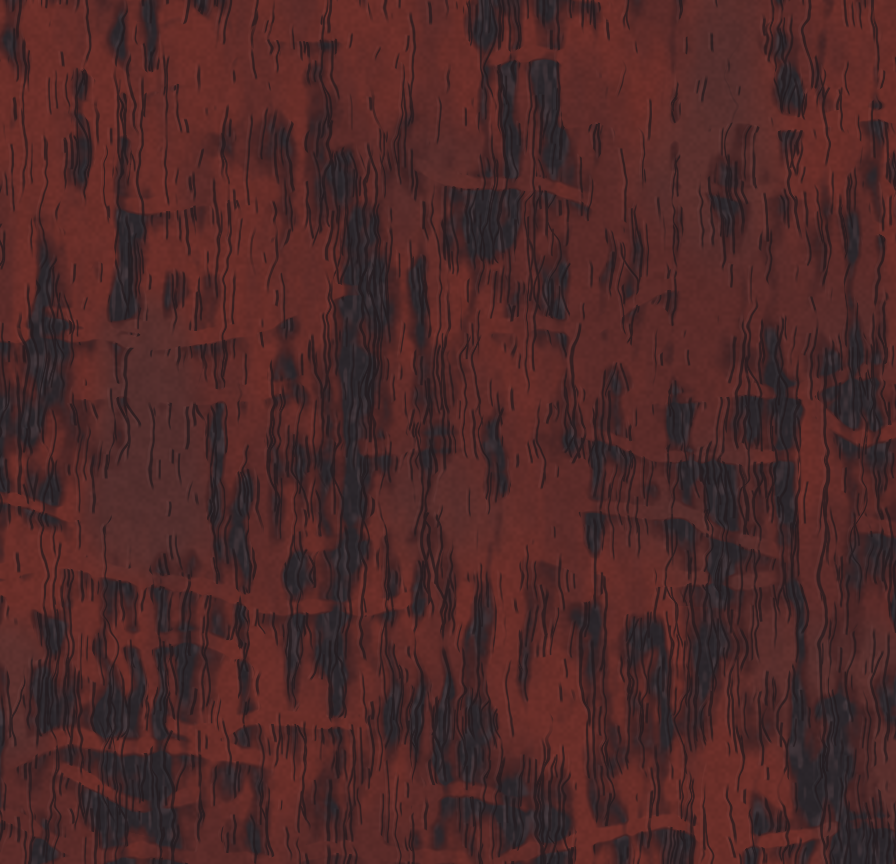
Reproduce this texture procedurally as a WebGL 2 fragment shader.

```glsl
#version 300 es
precision highp float;
// Red lacquer worn through to slate: soft dark pools, vertical stains,
// wavy horizontal ridges and fine broken hairlines. One darkness field
// built from stretched noise drives the colour ramp and the hairlines.
uniform vec2 u_resolution;
out vec4 fragColor;

const vec3 RED = vec3(0.412, 0.180, 0.158);
const vec3 DEEP_RED = vec3(0.348, 0.166, 0.156);
const vec3 MAROON = vec3(0.265, 0.138, 0.138);
const vec3 SLATE = vec3(0.165, 0.145, 0.162);
const vec3 SLATE_LIGHT = vec3(0.235, 0.190, 0.205);
const vec3 INK = vec3(0.135, 0.100, 0.112);
const vec3 GREY_WASH = vec3(0.300, 0.190, 0.188);

float hash(vec2 p) {
  vec3 q = fract(p.xyx * 0.1031);
  q += dot(q, q.yzx + 33.33);
  return fract((q.x + q.y) * q.z);
}

float noise(vec2 p) {
  vec2 i = floor(p), f = fract(p);
  f = f * f * (3.0 - 2.0 * f);
  return mix(mix(hash(i), hash(i + vec2(1, 0)), f.x),
             mix(hash(i + vec2(0, 1)), hash(i + vec2(1, 1)), f.x), f.y);
}

float fbm(vec2 p) {
  float sum = 0.0, amp = 0.54;
  for (int i = 0; i < 4; i++) {
    sum += amp * noise(p);
    p = p * 2.03 + 17.7;
    amp *= 0.5;
  }
  return sum;
}

// Upright soft ellipses, at most one per jittered cell
float pools(vec2 p, float cells, float chance) {
  vec2 base = floor(p * cells);
  float cover = 0.0;
  for (int y = -1; y <= 1; y++)
  for (int x = -1; x <= 1; x++) {
    vec2 id = base + vec2(x, y);
    vec2 centre = (id + 0.15 + 0.7 * vec2(hash(id + 3.1), hash(id + 8.7))) / cells;
    vec2 radius = vec2(mix(0.20, 0.36, hash(id + 21.3)), mix(0.26, 0.58, hash(id + 34.9))) / cells;
    float d = length((p - centre) / radius);
    cover = max(cover, step(hash(id + 51.0), chance) * (1.0 - smoothstep(0.45, 1.25, d)));
  }
  return cover;
}

// x: raised red ridge, y: dark stain hanging beneath it
vec2 ridges(vec2 p, float rows, float seed) {
  float y = p.y * rows + 0.9 * noise(p * vec2(5.0, 3.0) + seed);
  float row = floor(y);
  float bend = 0.4 * (noise(vec2(p.x * 13.0, row * 5.0 + seed)) - 0.5);
  float height = (fract(y) - 0.6 - bend) / rows;
  float present = smoothstep(0.50, 0.64, noise(vec2(p.x * 5.0 + row * 7.3, row * 3.0 + seed)));
  float crest = 1.0 - smoothstep(0.004, 0.011, abs(height));
  float below = smoothstep(0.004, 0.012, -height) * (1.0 - smoothstep(0.012, 0.042, -height));
  return present * vec2(crest, below);
}

// Broken, wobbling vertical lines; a lower threshold gives more of them
float hairlines(vec2 p, float columns, float breaks, float threshold, float pixel) {
  float x = p.x * columns + 1.5 * noise(p * vec2(14.0, 24.0) + columns)
          + 0.35 * noise(p * vec2(50.0, 90.0));
  float id = floor(x);
  float offset = abs(fract(x) - 0.5) / columns;
  float strength = noise(vec2(id * 3.0 + columns, p.y * breaks + 40.0 * hash(vec2(id, columns))));
  float width = mix(0.0005, 0.0014, hash(vec2(id, 9.0)));
  float line = 1.0 - smoothstep(width - 0.5 * pixel, width + pixel, offset);
  return line * smoothstep(threshold, threshold + 0.08, strength);
}

float allHairlines(vec2 p, float field, float pixel) {
  float threshold = mix(0.83, 0.52, smoothstep(0.43, 0.64, field));
  float ink = hairlines(p, 68.0, 6.0, threshold, pixel);
  ink = max(ink, hairlines(p, 94.0, 15.0, threshold, pixel));
  return max(ink, hairlines(p, 127.0, 30.0, threshold, pixel));
}

float darkness(vec2 p) {
  vec2 w = p + 0.016 * (vec2(noise(p * 24.0), noise(p * 24.0 + 60.0)) - 0.5);
  float field = 0.48 * fbm(w * vec2(19.0, 12.0))
              + 0.30 * noise(w * vec2(64.0, 4.5) + 5.0)
              + 0.22 * noise(p * vec2(5.0, 4.0) + 31.0);
  field += 0.13 * pools(w, 13.0, 0.38) + 0.06 * pools(w + 4.3, 21.0, 0.25);
  vec2 ridge = ridges(p, 8.0, 2.0) + ridges(p, 13.0, 47.0);
  return field - 0.11 * ridge.x + 0.065 * ridge.y;
}

void main() {
  vec2 p = gl_FragCoord.xy / u_resolution.y;
  float pixel = 1.0 / u_resolution.y;
  float field = darkness(p);

  // Lacquer tones
  float tone = 0.6 * fbm(p * vec2(26.0, 9.0) + 70.0) + 0.4 * noise(p * 6.0 + 12.0);
  vec3 color = mix(RED, DEEP_RED, smoothstep(0.34, 0.64, tone));
  color = mix(color, GREY_WASH, 0.55 * smoothstep(0.58, 0.85, noise(p * vec2(6.0, 5.0) + 90.0)));

  // Stains deepen from maroon to slate, broken up by fine vertical wear
  float wear = noise(p * vec2(150.0, 34.0)) - 0.5;
  float stain = field + 0.05 * wear;
  color = mix(color, MAROON, smoothstep(0.50, 0.62, stain));
  vec3 slate = mix(SLATE, SLATE_LIGHT, smoothstep(0.5, 0.9, noise(p * vec2(190.0, 60.0) + 15.0)));
  color = mix(color, slate, smoothstep(0.595, 0.69, stain));

  // Hairlines with a faint lit edge
  float ink = allHairlines(p, field, pixel);
  float lit = allHairlines(p + vec2(0.0032, -0.001), field, pixel);
  color += 0.022 * lit * (1.0 - ink);
  color = mix(color, INK, 0.72 * ink);

  // Surface grain
  color *= 1.0 + 0.09 * (noise(p * 240.0) - 0.5) + 0.05 * (noise(p * 90.0) - 0.5);
  fragColor = vec4(color, 1.0);
}
```
